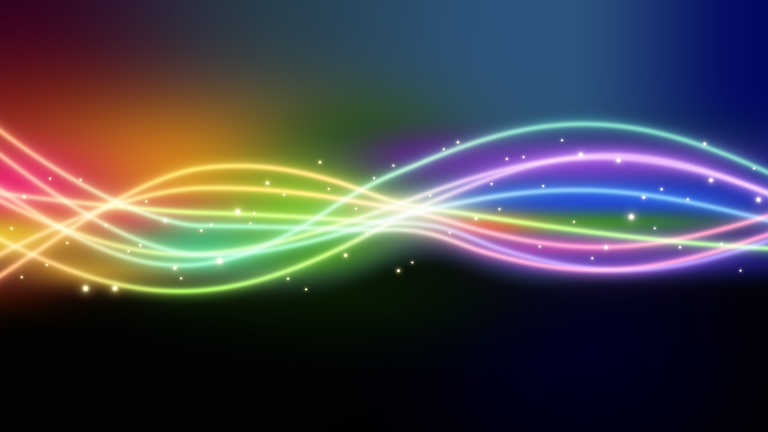
A Shadertoy shader for this background:

```glsl
// Glowing rainbow ribbons that weave across a dark, softly coloured backdrop.
// Elliptical washes paint the colour, bent sine strands carry the light,
// and a hashed loop scatters small sparks along the band.

const float QUARTER = 1.5708;
const vec3 CREAM = vec3(1.0, 0.97, 0.82);

float hash(float n) { return fract(sin(n * 91.37) * 4375.85); }

float bell(float d) { return exp(-d * d); }

// Blends a colour in with an elliptical soft edge.
vec3 wash(vec3 base, vec2 p, vec2 center, vec2 radius, vec3 tint, float amount) {
    return mix(base, tint, amount * bell(length((p - center) / radius)));
}

// Height of a strand: a crossing node, then one arc (amplitude, reach) per side.
float strandHeight(float x, vec2 node, vec2 left, vec2 right, float flare) {
    float t = x - node.x;
    float leftArc = left.x * sin(-QUARTER * t / left.y);
    float rightArc = right.x * sin(QUARTER * t / right.y);
    float spread = pow(max(0.26 - x, 0.0) / 0.26, 1.6);
    return node.y + mix(leftArc, rightArc, smoothstep(-0.08, 0.08, t)) + flare * spread;
}

// Light of a strand: pale core, tinted halo and a wide sheen.
vec3 strand(vec2 p, vec2 node, vec2 left, vec2 right, float flare, vec3 tintL, vec3 tintR) {
    float h = strandHeight(p.x, node, left, right, flare);
    float ahead = strandHeight(p.x + 0.004, node, left, right, flare);
    float slope = (ahead - h) / 0.004 * 0.5625;
    float d = abs(p.y - h) / sqrt(1.0 + slope * slope);
    vec3 tint = mix(tintL, tintR, smoothstep(0.42, 0.64, p.x));
    tint = mix(vec3(1.0, 0.52, 0.3), tint, smoothstep(0.02, 0.26, p.x));
    float pale = 0.4 + 0.4 * bell((p.x - 0.53) / 0.14);
    vec3 core = mix(tint, CREAM, pale);
    return core * 0.58 * bell(d / 0.0065) + tint * (0.32 * bell(d / 0.018) + 0.13 * exp(-d / 0.03));
}

vec3 screenBlend(vec3 a, vec3 b) { return 1.0 - (1.0 - a) * (1.0 - min(b, 1.0)); }

// Upper backdrop, from maroon through slate to deep blue.
vec3 backdrop(vec2 p) {
    vec3 c = mix(vec3(0.17, 0.0, 0.13), vec3(0.15, 0.24, 0.29), smoothstep(0.0, 0.38, p.x));
    c = mix(c, vec3(0.17, 0.33, 0.49), smoothstep(0.3, 0.68, p.x));
    c = mix(c, vec3(0.01, 0.03, 0.38), smoothstep(0.72, 1.0, p.x));
    c = wash(c, p, vec2(0.0, 0.70), vec2(0.2, 0.2), vec3(0.47, 0.06, 0.08), 0.85);
    c = wash(c, p, vec2(0.24, 0.60), vec2(0.23, 0.18), vec3(0.87, 0.52, 0.08), 0.95);
    c = wash(c, p, vec2(0.47, 0.66), vec2(0.13, 0.13), vec3(0.13, 0.30, 0.10), 0.9);
    return wash(c, p, vec2(0.84, 0.67), vec2(0.2, 0.07), vec3(0.06, 0.17, 0.30), 0.6);
}

// Saturated colour between the strands.
vec3 bandColor(vec3 c, vec2 p) {
    c = wash(c, p, vec2(0.01, 0.57), vec2(0.13, 0.10), vec3(0.90, 0.08, 0.40), 1.0);
    c = wash(c, p, vec2(0.19, 0.50), vec2(0.12, 0.05), vec3(0.87, 0.14, 0.27), 0.9);
    c = wash(c, p, vec2(0.0, 0.45), vec2(0.10, 0.055), vec3(0.92, 0.78, 0.12), 0.9);
    c = wash(c, p, vec2(0.13, 0.37), vec2(0.11, 0.06), vec3(0.78, 0.55, 0.10), 0.8);
    c = wash(c, p, vec2(0.28, 0.43), vec2(0.11, 0.065), vec3(0.18, 0.70, 0.50), 0.9);
    c = wash(c, p, vec2(0.40, 0.53), vec2(0.11, 0.10), vec3(0.42, 0.75, 0.10), 0.9);
    c = wash(c, p, vec2(0.42, 0.41), vec2(0.10, 0.06), vec3(0.20, 0.48, 0.08), 0.8);
    c = wash(c, p, vec2(0.56, 0.64), vec2(0.09, 0.055), vec3(0.30, 0.12, 0.46), 0.95);
    c = wash(c, p, vec2(0.76, 0.62), vec2(0.20, 0.055), vec3(0.46, 0.20, 0.75), 0.95);
    c = wash(c, p, vec2(0.80, 0.54), vec2(0.23, 0.045), vec3(0.10, 0.24, 0.85), 0.95);
    c = wash(c, p, vec2(0.78, 0.485), vec2(0.17, 0.025), vec3(0.20, 0.50, 0.12), 0.9);
    c = wash(c, p, vec2(0.63, 0.475), vec2(0.07, 0.03), vec3(0.88, 0.20, 0.10), 0.9);
    c = wash(c, p, vec2(0.73, 0.425), vec2(0.13, 0.03), vec3(0.60, 0.15, 0.55), 0.9);
    c = wash(c, p, vec2(0.80, 0.385), vec2(0.18, 0.03), vec3(0.22, 0.12, 0.65), 0.8);
    return wash(c, p, vec2(0.53, 0.51), vec2(0.08, 0.04), vec3(0.85, 0.85, 0.55), 0.75);
}

// Dark floor with faint green, blue and ember tints.
vec3 floorColor(vec2 p) {
    vec3 c = wash(vec3(0.003, 0.006, 0.004), p, vec2(0.76, 0.20), vec2(0.2, 0.3), vec3(0.0, 0.0, 0.14), 0.9);
    c = wash(c, p, vec2(0.45, 0.33), vec2(0.2, 0.12), vec3(0.03, 0.10, 0.01), 0.9);
    return wash(c, p, vec2(0.0, 0.34), vec2(0.1, 0.06), vec3(0.30, 0.08, 0.0), 0.8);
}

vec3 ribbons(vec3 c, vec2 p) {
    vec3 lime = vec3(0.55, 0.95, 0.22), mint = vec3(0.25, 0.9, 0.58), gold = vec3(1.0, 0.72, 0.22);
    vec3 teal = vec3(0.25, 0.75, 0.58), violet = vec3(0.68, 0.38, 0.98), azure = vec3(0.25, 0.6, 1.0);
    vec3 rose = vec3(0.95, 0.38, 0.6), indigo = vec3(0.35, 0.28, 0.95);
    c = screenBlend(c, strand(p, vec2(0.47, 0.56), vec2(-0.174, 0.235), vec2(0.153, 0.29), 0.0, mint, teal));
    c = screenBlend(c, strand(p, vec2(0.534, 0.509), vec2(-0.183, 0.30), vec2(0.132, 0.26), 0.0, lime, violet));
    c = screenBlend(c, strand(p, vec2(0.52, 0.53), vec2(0.086, 0.21), vec2(-0.11, 0.6), -0.11, gold, lime));
    c = screenBlend(c, strand(p, vec2(0.55, 0.463), vec2(0.015, 0.35), vec2(-0.088, 0.23), 0.225, mint, rose));
    c = screenBlend(c, strand(p, vec2(0.50, 0.49), vec2(-0.08, 0.23), vec2(0.07, 0.25), 0.13, mint, azure));
    c = screenBlend(c, strand(p, vec2(0.50, 0.515), vec2(-0.105, 0.27), vec2(0.12, 0.28), 0.045, lime, violet));
    c = screenBlend(c, strand(p, vec2(0.55, 0.505), vec2(0.06, 0.27), vec2(-0.077, 0.23), -0.09, gold, rose));
    return screenBlend(c, strand(p, vec2(0.57, 0.475), vec2(0.035, 0.4), vec2(-0.1, 0.24), 0.05, lime, indigo));
}

// Round sparks, mostly tiny, scattered within the band.
vec3 sparks(vec2 p, float aspect) {
    vec3 light = vec3(0.0);
    for (float i = 1.0; i <= 64.0; i++) {
        float x = (i - hash(i)) / 64.0;
        float middle = mix(0.47, 0.53, smoothstep(0.3, 0.7, x));
        float y = middle + (hash(i + 70.3) - 0.5) * 0.32;
        float size = 0.0022 + 0.005 * pow(hash(i + 151.7), 5.0);
        float d = length((p - vec2(x, y)) * vec2(aspect, 1.0));
        vec3 tint = mix(vec3(1.0, 0.9, 0.45), vec3(0.9, 0.7, 1.0), smoothstep(0.6, 0.9, x));
        light += CREAM * bell(d / size) + tint * 0.3 * bell(d / (size * 2.4));
    }
    return light;
}

void mainImage(out vec4 fragColor, in vec2 fragCoord) {
    vec2 p = fragCoord / iResolution.xy;
    float lower = 0.345 + 0.03 * smoothstep(0.6, 0.8, p.x) + 0.08 * bell((p.x - 0.56) / 0.1);
    float lit = smoothstep(lower - 0.05, lower + 0.035, p.y);
    vec3 color = mix(floorColor(p), bandColor(backdrop(p), p), lit);
    color = ribbons(color, p);
    color = screenBlend(color, sparks(p, iResolution.x / iResolution.y));
    fragColor = vec4(color, 1.0);
}
```
